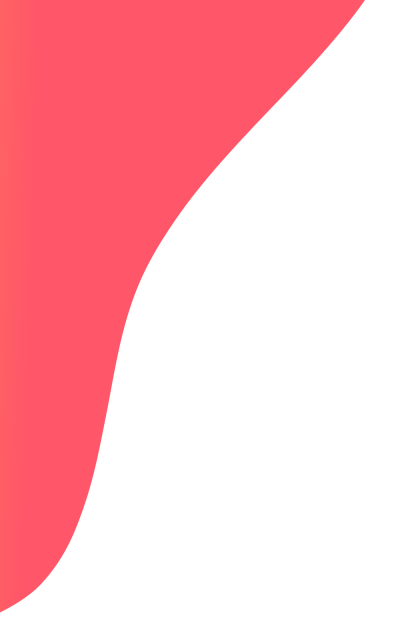
This background is drawn by a Shadertoy shader. Its source:

```glsl
// A coral wave fills the upper left of a white sheet, warming toward the left side.
// Its border is a smooth cubic spline giving x for each depth below the top;
// all lengths are in units of the canvas height.

// Spline knots: depth, border x, slope of the border
const vec3 KNOTS[8] = vec3[8](
    vec3(0.0, 0.5703, -0.70),
    vec3(0.1628, 0.4297, -0.96),
    vec3(0.3333, 0.2813, -0.71),
    vec3(0.4440, 0.2170, -0.42),
    vec3(0.6510, 0.1654, -0.20),
    vec3(0.7943, 0.1302, -0.35),
    vec3(0.9115, 0.0651, -0.92),
    vec3(0.9570, 0.0, -2.0));

// Cubic Hermite border between the two knots around this depth
float borderX(float depth) {
    vec3 a = KNOTS[0], b = KNOTS[1];
    for (int i = 1; i < 7; i++) {
        if (depth > KNOTS[i].x) {
            a = KNOTS[i];
            b = KNOTS[i + 1];
        }
    }
    // Continue straight past the last knot
    if (depth > b.x) return b.y + b.z * (depth - b.x);

    float span = b.x - a.x;
    float t = (depth - a.x) / span;
    float s = 1.0 - t;
    return a.y * s * s * (1.0 + 2.0 * t) + b.y * t * t * (3.0 - 2.0 * t)
         + span * s * t * (a.z * s - b.z * t);
}

void mainImage(out vec4 fragColor, in vec2 fragCoord) {
    vec2 p = fragCoord / iResolution.y;
    float depth = 1.0 - p.y;
    float pixel = 1.0 / iResolution.y;

    // Distance to the border, corrected for its slope
    float slope = (borderX(depth + 0.001) - borderX(depth - 0.001)) / 0.002;
    float dist = (p.x - borderX(depth)) / sqrt(1.0 + slope * slope);
    float fill = 1.0 - smoothstep(-0.7 * pixel, 0.7 * pixel, dist);

    // Orange tint fading from the left side, weaker lower down
    float fade = smoothstep(-0.01, 0.07, p.x + 0.03 * depth);
    vec3 coral = mix(vec3(1.0, 0.385, 0.39), vec3(1.0, 0.34, 0.41), fade);

    fragColor = vec4(mix(vec3(1.0), coral, fill), 1.0);
}
```
